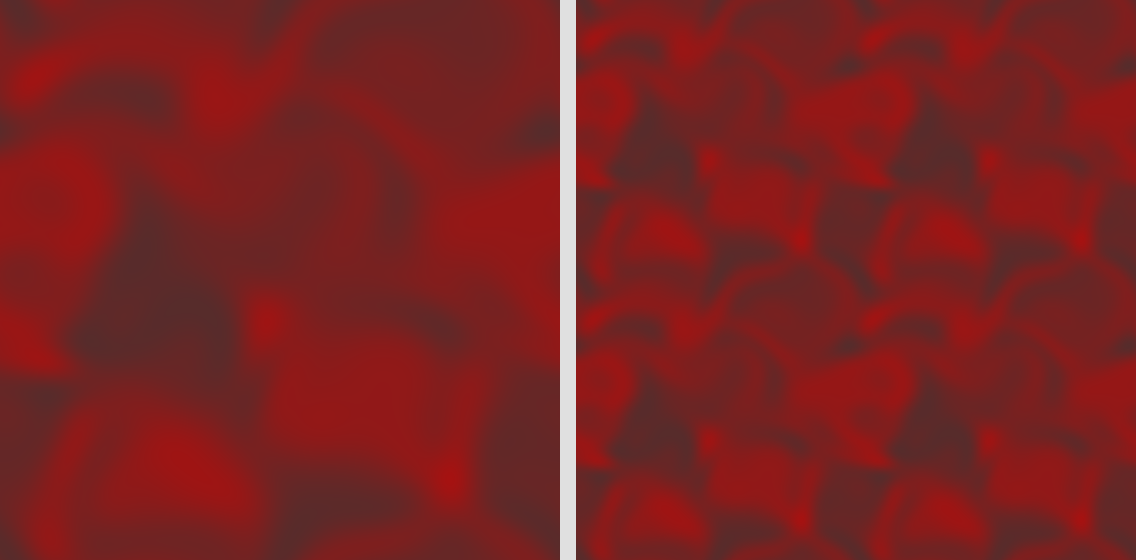
Left, the tile; right, the same tile 2 across and 2 down.
A Shadertoy shader for this texture:

```glsl
// Soft, smoky curls of bright red in dull maroon, like slow swirling dye.
// Layered sines with whole-number wave vectors are bent by two more such
// fields, so the pattern is irregular yet wraps on every edge.

#define WAVES 16             // sines per field
#define BODY_FREQ vec2(1.5, 4.6)   // slowest and fastest wave of the colour field
#define WARP_FREQ vec2(1.5, 3.4)   // the same for the bending fields
#define WARP_AMOUNT 0.064    // typical shift, in canvas widths
#define BALANCE 0.475        // mean position on the colour ramp
#define CONTRAST 0.195       // spread around that mean
#define DULL_MAROON vec3(0.320, 0.178, 0.176)
#define BRIGHT_RED vec3(0.660, 0.066, 0.062)

const float TAU = 6.2831853;
const float GOLDEN_ANGLE = 2.3999632;

float hash(float n) {
    return fract(sin(n * 12.9898 + 4.137) * 437.585);
}

// Sum of randomly phased sines with unit variance, periodic on the unit square.
float waveField(vec2 p, vec2 freqRange, float seed) {
    float sum = 0.0;
    for (int i = 0; i < WAVES; i++) {
        float id = float(i);
        float angle = id * GOLDEN_ANGLE + seed;
        float freq = mix(freqRange.x, freqRange.y, (id + 0.5) / float(WAVES));
        vec2 wave = floor(freq * vec2(cos(angle), sin(angle)) + 0.5);
        sum += cos(TAU * (dot(wave, p) + hash(id + seed * 17.0)));
    }
    return sum * sqrt(2.0 / float(WAVES));
}

void mainImage(out vec4 fragColor, in vec2 fragCoord) {
    vec2 uv = fragCoord / iResolution.xy;

    // Bend the plane into curls
    vec2 warp = vec2(waveField(uv, WARP_FREQ, 1.3), waveField(uv, WARP_FREQ, 4.9));
    float field = waveField(uv + WARP_AMOUNT * warp, BODY_FREQ, 2.7);

    // Map the field to the colour ramp
    float redness = clamp(BALANCE + CONTRAST * field, 0.0, 1.0);
    fragColor = vec4(mix(DULL_MAROON, BRIGHT_RED, redness), 1.0);
}
```
